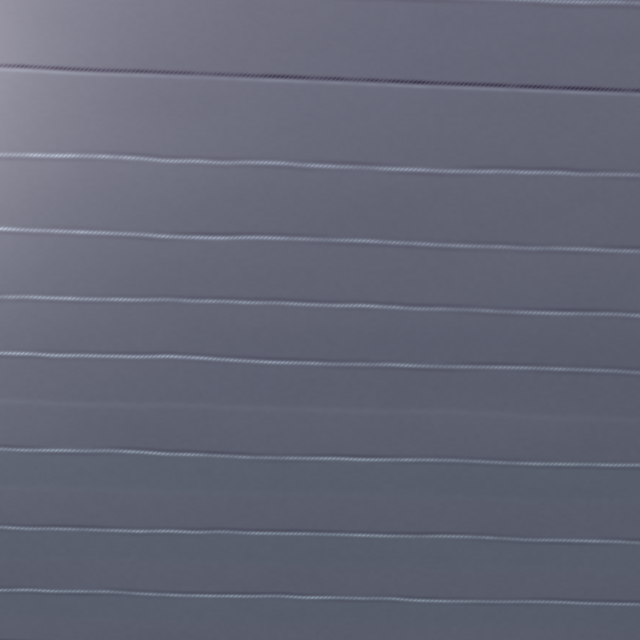
Reproduce this texture procedurally as a Shadertoy shader.

```glsl
// Satin grey-blue panels divided by slightly tilted seams that crowd together
// toward the bottom. Seams are placed by a perspective formula in a loop; each
// adds a worn corded highlight, a shadow and soft shading over a lit gradient.

#define FIRST_SEAM 0.103     // height of seam 0 at the left, from the top
#define SPACING 0.1484       // gap scale between seams
#define CROWDING 0.081       // how quickly the gaps shrink
#define TILT_TOP 0.041       // fall across the canvas, top seams
#define TILT_BOTTOM 0.0195   // fall across the canvas, bottom seams
#define WOBBLE 0.0045        // waviness of the seams
#define CORD_TOP 0.0035      // cord thickness at the top
#define CORD_BOTTOM 0.0023   // cord thickness at the bottom
#define TWISTS 150.0         // cord strands across the canvas
#define CORD_LIGHT 0.15      // strength of the cord highlight
#define GLOW 0.18            // strength of the light from the left
#define MOTTLE 0.011         // surface variation

const vec3 PANEL_TOP = vec3(0.406, 0.408, 0.477);
const vec3 PANEL_BOTTOM = vec3(0.346, 0.361, 0.420);
const vec3 GLOW_COLOUR = vec3(1.0, 0.95, 0.88);
const vec3 CORD_COLOUR = vec3(0.90, 1.04, 1.06);
const vec3 SHADOW_COLOUR = vec3(0.88, 1.05, 0.95);
const vec3 BAND_TINT = vec3(-0.006, 0.003, 0.0);

float hash(vec2 p) {
    vec3 q = fract(p.xyx * 0.1031);
    q += dot(q, q.yzx + 33.33);
    return fract((q.x + q.y) * q.z);
}

float noise(vec2 p) {
    vec2 cell = floor(p), f = fract(p);
    f = f * f * (3.0 - 2.0 * f);
    float low = mix(hash(cell), hash(cell + vec2(1, 0)), f.x);
    float high = mix(hash(cell + vec2(0, 1)), hash(cell + vec2(1, 1)), f.x);
    return mix(low, high, f.y);
}

// Every second seam in the lower half is only a faint crease.
bool isCrease(int n) {
    return n >= 5 && n % 2 == 1;
}

// Height of seam n at x, measured down from the top.
float seamHeight(int n, float x) {
    float k = float(n);
    float y = FIRST_SEAM + SPACING * k / (1.0 + CROWDING * abs(k));
    if (isCrease(n)) y -= 0.0045;
    float fall = mix(TILT_TOP, TILT_BOTTOM, clamp(y, 0.0, 1.0));
    float wave = noise(vec2(x * 7.0, k * 5.0 + 60.0)) - 0.5;
    wave += 0.4 * (noise(vec2(x * 23.0, k * 5.0 + 90.0)) - 0.5);
    return y + fall * x + wave * WOBBLE * (n == 0 ? 0.3 : 1.0);
}

// Light added or removed by the cord of seam n at signed distance d below it.
vec3 seamLight(int n, float d, vec2 p, float pixel) {
    float k = float(n);
    float width = max(mix(CORD_TOP, CORD_BOTTOM, p.y), 0.8 * pixel);
    float u = d / width;
    if (isCrease(n)) {
        float fade = exp(-0.45 * (k - 5.0)) * mix(1.0, 0.5, p.x);
        return CORD_COLOUR * 0.022 * exp(-0.3 * u * u) * fade;
    }

    // Diagonal strands, faded out where they would be finer than the pixels.
    float strand = sin(6.2832 * TWISTS * (p.x + 0.9 * d));
    strand *= smoothstep(2.0, 4.0, 1.0 / (TWISTS * pixel));
    float worn = 0.45 + 0.5 * noise(vec2(p.x * 14.0, k * 9.0 + 40.0))
               + 0.4 * noise(vec2(p.x * 55.0, k * 9.0 + 70.0));

    float cord = exp(-u * u) * (1.0 + 0.26 * strand) * worn;
    float above = exp(-0.8 * pow(u + 1.9, 2.0));
    float below = exp(-0.8 * pow(u - 2.0, 2.0));
    float patchy = noise(vec2(p.x * 9.0, k * 7.0 + 20.0));

    if (n == 0) {
        // The topmost full seam is an open dark groove with a lit lower lip.
        float lip = exp(-pow(u - 1.8, 2.0));
        return CORD_COLOUR * 0.07 * lip * worn
             - SHADOW_COLOUR * 0.14 * cord;
    }
    float strength = CORD_LIGHT * mix(1.15, 0.72, p.x);
    return CORD_COLOUR * strength * cord
         - SHADOW_COLOUR * (0.055 * above * patchy + 0.04 * below * (1.0 - patchy));
}

void mainImage(out vec4 fragColor, in vec2 fragCoord) {
    vec2 p = fragCoord / iResolution.xy;
    p.y = 1.0 - p.y;
    float pixel = 1.0 / min(iResolution.x, iResolution.y);

    // Base gradient, darker to the right, with a glow at the upper left.
    vec3 colour = mix(PANEL_TOP, PANEL_BOTTOM, smoothstep(-0.1, 0.95, p.y));
    colour -= vec3(0.018, 0.015, 0.020) * p.x * (1.0 - 0.5 * p.y);
    float glow = exp(-4.0 * p.x) * exp(-3.8 * p.y * p.y);
    colour += GLOW * GLOW_COLOUR * glow;

    // Seams, the soft light beneath them and the alternating lower bands.
    float band = 0.0;
    for (int n = -2; n <= 12; n++) {
        float d = p.y - seamHeight(n, p.x);
        float under = smoothstep(-2.5 * CORD_TOP, 2.5 * CORD_TOP, d);
        colour += 0.011 * under * exp(-max(d, 0.0) * 22.0) * (1.0 - 0.7 * p.y);
        if (n >= 6) band += under * (isCrease(n) ? -1.0 : 1.0);
        colour += seamLight(n, d, p, pixel);
    }
    colour += BAND_TINT * band;

    // Broad stains stretched along the panels and a fine grain.
    float stain = noise(p * vec2(4.0, 9.0)) + 0.5 * noise(p * vec2(13.0, 30.0));
    float grain = noise(p * vec2(110.0, 150.0)) + noise(p * vec2(210.0, 240.0));
    colour += MOTTLE * ((stain - 0.75) + 0.6 * (grain - 1.0));

    fragColor = vec4(clamp(colour, 0.0, 1.0), 1.0);
}
```
